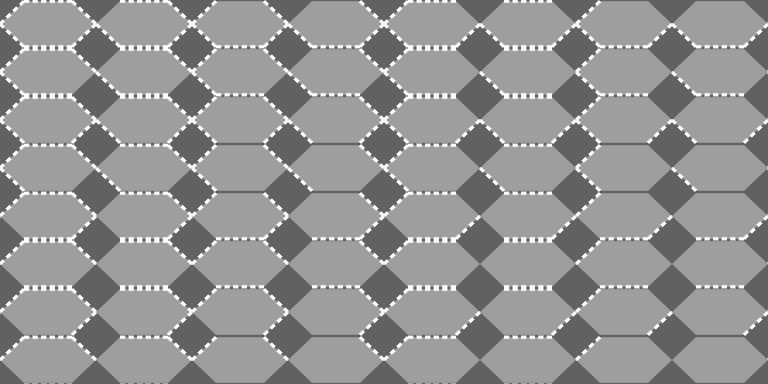
Give the GLSL for this pattern, as a Shadertoy shader.

```glsl
const vec2 GRID = vec2(8.0);
const float HALF_HEIGHT = 0.475;

float coverage(float dist, float pixel) {
    return clamp(0.5 - dist / pixel, 0.0, 1.0);
}

// Flat hexagon with its tips at x = -1 and x = 1
float hexagon(vec2 p) {
    p = abs(p);
    return max(p.y - HALF_HEIGHT, dot(p - vec2(1.0, 0.0), normalize(vec2(HALF_HEIGHT, 0.5))));
}

// Evenly spread dashes, with one touching each end of the segment
float dashedLine(vec2 p, vec2 a, vec2 b) {
    float len = length(b - a);
    vec2 dir = (b - a) / len;
    vec2 q = vec2(dot(p - a, dir), dot(p - a, vec2(-dir.y, dir.x)));
    float dash = 0.11;
    float last = floor(len / 0.18 + 0.5) - 1.0;
    float spacing = (len - dash) / last;
    float k = clamp(floor((q.x - 0.5 * dash) / spacing + 0.5), 0.0, last);
    vec2 box = abs(vec2(q.x - 0.5 * dash - k * spacing, q.y)) - vec2(0.5 * dash, 0.034);
    return max(box.x, box.y);
}

// Each cleared bit of the code turns on one edge, clockwise from upper left
float dashedEdges(vec2 p, int code) {
    vec2 corners[6] = vec2[6](
        vec2(-1.0, 0.0), vec2(-0.5, HALF_HEIGHT), vec2(0.5, HALF_HEIGHT),
        vec2(1.0, 0.0), vec2(0.5, -HALF_HEIGHT), vec2(-0.5, -HALF_HEIGHT));
    float dist = 1e3;
    for (int i = 0; i < 6; i++) {
        if (((code >> i) & 1) == 0) {
            dist = min(dist, dashedLine(p, corners[i], corners[(i + 1) % 6]));
        }
    }
    return dist;
}

void mainImage(out vec4 fragColor, in vec2 fragCoord) {
    vec2 grid = fragCoord / iResolution.xy * GRID;
    vec2 cell = floor(grid);
    float pixel = GRID.y / iResolution.y;

    // Strokes overlap the neighbouring cells; indices wrap at the borders
    float fill = 1e3;
    float stroke = 1e3;
    for (int y = -1; y <= 1; y++) {
        for (int x = -1; x <= 1; x++) {
            vec2 id = cell + vec2(x, y);
            vec2 p = (grid - id - 0.5) * vec2(2.0, 1.0);
            vec2 wrapped = mod(id, GRID);
            int code = int(wrapped.x) + 8 * (7 - int(wrapped.y));
            fill = min(fill, hexagon(p));
            stroke = min(stroke, dashedEdges(p, code));
        }
    }

    vec3 color = mix(vec3(0.38), vec3(0.62), coverage(fill, pixel));
    color = mix(color, vec3(1.0), coverage(stroke, pixel));
    fragColor = vec4(color, 1.0);
}
```
